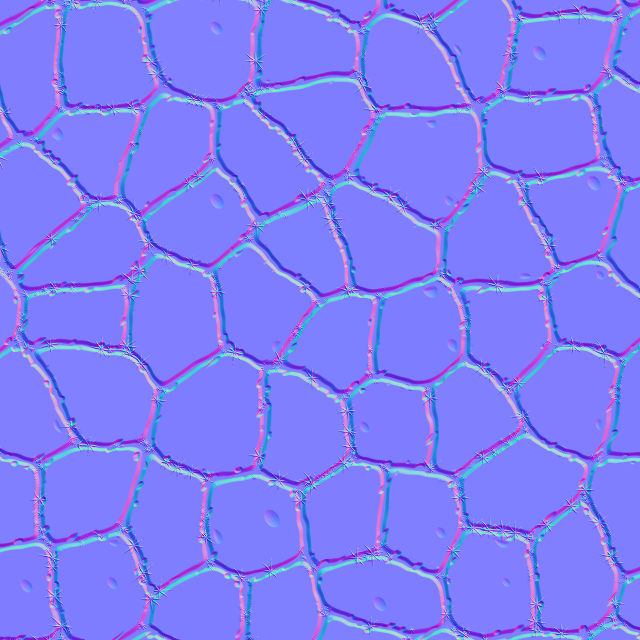
This texture map is drawn by a three.js fragment shader. Its source:

```glsl
// Normal map of a smooth skin split into cells by thin grooves that hold spiky crystals.
varying vec2 vUv;

#define CELLS 7.0         // cells across the canvas
#define JITTER 0.68       // irregularity of the cells
#define ROUNDING 210.0    // lower values give larger corner pockets
#define GROOVE_DEPTH 0.0064
#define BANK_WIDTH 0.0068
#define FLAP_SIZE 0.0045  // ragged bulges on the banks
#define STAR_GAP 0.022    // slot length along a wall
#define STAR_SHARE 0.42
#define GRAIN_GRID 70.0   // fine rosettes across the canvas
#define DENT_GRID 8.0
#define TILT 0.035        // lean of each cell face
#define EPS 0.0009

const float TAU = 6.2831853;

struct Wall {
  float soft;    // rounded distance to the cell border
  float hard;    // exact distance to the nearest wall
  vec2 cell;     // grid index of the cell
  vec2 id;       // same value on both sides of a wall
  vec2 middle;
  vec2 along;
};

vec2 hash2(vec2 p) {
  vec3 q = fract(p.xyx * vec3(0.1031, 0.1030, 0.0973));
  q += dot(q, q.yzx + 33.33);
  return fract((q.xx + q.yz) * q.zy);
}

float waves(vec2 p) {
  return (sin(p.x + 1.7 * sin(p.y * 0.8)) + sin(p.y * 1.3 + 1.9 * sin(p.x * 0.7 + 2.0))
        + sin((p.x - p.y) * 1.9 + 1.0)) / 3.0;
}

vec2 warp(vec2 p) {
  p += 0.0065 * vec2(waves(p * 24.0), waves(p.yx * 24.0 + 5.0));
  return p + 0.0013 * vec2(waves(p * 95.0 + 3.0), waves(p.yx * 95.0 + 9.0));
}

// Staggered, jittered cell centre
vec2 site(vec2 i) {
  float shift = 0.5 * mod(i.y, 2.0) - 0.25;
  return (i + 0.5 + vec2(shift, 0.0) + JITTER * (hash2(i + 31.0) - 0.5)) / CELLS;
}

Wall wallAt(vec2 p) {
  Wall w;
  vec2 base = floor(p * CELLS);
  float nearest = 9.0;
  for (int y = -1; y <= 1; y++)
    for (int x = -1; x <= 1; x++) {
      vec2 i = base + vec2(float(x), float(y));
      float d = distance(p, site(i));
      if (d < nearest) { nearest = d; w.cell = i; }
    }
  vec2 own = site(w.cell);
  float sum = 0.0;
  w.hard = 9.0;
  for (int y = -2; y <= 2; y++)
    for (int x = -2; x <= 2; x++) {
      if (x == 0 && y == 0) continue;
      vec2 i = w.cell + vec2(float(x), float(y));
      vec2 other = site(i);
      vec2 middle = 0.5 * (own + other);
      vec2 across = normalize(other - own);
      float d = dot(middle - p, across);
      sum += exp(-ROUNDING * d);
      if (d < w.hard) {
        w.hard = d;
        w.id = w.cell + i;
        w.middle = middle;
        w.along = vec2(-across.y, across.x) * (across.y > 0.0 ? -1.0 : 1.0);
      }
    }
  w.soft = -log(max(sum, 1e-20)) / ROUNDING;
  return w;
}

// Roof-shaped needles of uneven length around a centre
float star(vec2 v, float radius, float arms, float thickness, float seed) {
  float len = length(v);
  if (len > radius || len < 1e-6) return 0.0;
  float turn = atan(v.y, v.x) * arms / TAU + seed;
  float arm = mod(floor(turn), arms);
  float reach = radius * (0.6 + 0.4 * hash2(vec2(arm, floor(seed * 97.0))).x);
  float side = abs(fract(turn) - 0.5) * TAU / arms * len;
  return max(0.0, thickness * (1.0 - len / reach) - side);
}

float wallStars(vec2 p, Wall w) {
  if (w.hard > 0.035) return 0.0;
  float slot = floor(dot(p - w.middle, w.along) / STAR_GAP);
  float share = STAR_SHARE * hash2(w.id + 71.0).x;
  float h = 0.0;
  for (int k = -1; k <= 1; k++) {
    float s = slot + float(k);
    vec2 r = hash2(w.id * 3.0 + 19.0 * s + 400.0);
    if (r.x > share) continue;
    vec2 centre = w.middle + w.along * STAR_GAP * (s + 0.25 + 0.5 * r.y);
    h = max(h, star(p - centre, 0.017 + 0.009 * r.y, 8.0, 0.0024, 0.5 + 0.2 * r.y));
  }
  return 1.3 * h;
}

float rosettes(vec2 p) {
  vec2 base = floor(p * GRAIN_GRID);
  float h = 0.0;
  for (int y = -1; y <= 1; y++)
    for (int x = -1; x <= 1; x++) {
      vec2 i = base + vec2(float(x), float(y));
      vec2 r = hash2(i + 150.0);
      h = max(h, star(p - (i + r) / GRAIN_GRID, 0.011, 9.0, 0.0019, r.x));
    }
  return 1.3 * h;
}

float dents(vec2 p) {
  vec2 i = floor(p * DENT_GRID);
  vec2 r = hash2(i + 57.0);
  vec2 v = p - (i + 0.25 + 0.5 * r) / DENT_GRID;
  float size = mix(0.005, 0.013, hash2(i + 9.0).y);
  v = vec2(v.x + 0.3 * v.y, v.y * 0.85) / size;
  return step(hash2(i + 83.0).x, 0.4) * 0.2 * size * max(0.0, 1.0 - dot(v, v));
}

float height(vec2 uv) {
  vec2 p = warp(uv);
  Wall w = wallAt(p);
  // Groove with ragged banks
  float flap = FLAP_SIZE * smoothstep(0.3, 0.85, waves(uv * 130.0 + 4.0));
  float bed = 0.0012 + 0.0013 * waves(uv * 34.0);
  float h = GROOVE_DEPTH * smoothstep(bed, bed + BANK_WIDTH, w.soft - flap);
  // Fine crystals in the corner pockets and on patches of wall
  float pocket = smoothstep(0.0008, 0.0024, w.hard - w.soft);
  float patches = smoothstep(0.2, 0.5, waves(uv * 29.0 + 11.0));
  float mask = max(pocket, patches) * smoothstep(0.010, 0.005, w.soft);
  if (mask > 0.0) h += mask * rosettes(p);
  h += wallStars(p, w);
  return h - dents(uv) * smoothstep(0.012, 0.018, w.soft);
}

void main() {
  vec2 e = vec2(EPS, 0.0);
  vec2 slope = vec2(height(vUv + e.xy) - height(vUv - e.xy),
                    height(vUv + e.yx) - height(vUv - e.yx)) / (2.0 * EPS);
  vec2 lean = TILT * (hash2(wallAt(warp(vUv)).cell + 5.0) - vec2(0.5, 0.8));
  vec3 normal = normalize(vec3(lean - slope, 1.0));
  gl_FragColor = vec4(0.5 + 0.5 * normal, 1.0);
}
```
